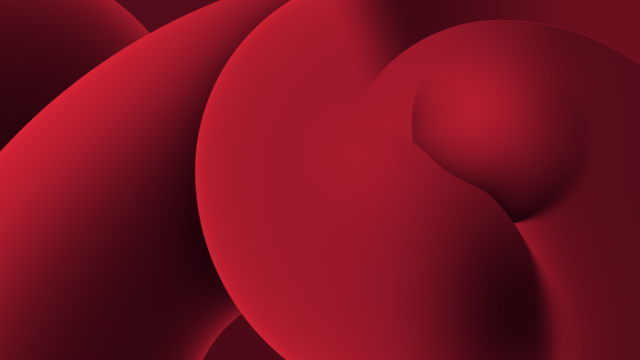
Give the GLSL for this background, as a Shadertoy shader.

```glsl
// Signed distance to a circle
float circle(vec2 p, vec2 center, float radius) {
    return length(p - center) - radius;
}

// Egg touching its apex, with a different radius on each side of the inward axis
float egg(vec2 p, vec2 apex, vec2 inward, float radiusA, float radiusB) {
    float side = dot(p - apex, vec2(-inward.y, inward.x));
    float radius = mix(radiusA, radiusB, smoothstep(-0.15, 0.15, side));
    return circle(p, apex + inward * radius, radius);
}

float smoothUnion(float a, float b, float k) {
    float h = clamp(0.5 + 0.5 * (b - a) / k, 0.0, 1.0);
    return mix(b, a, h) - k * h * (1.0 - h);
}

// Coverage of the inside of a shape, with a chosen edge softness
float inside(float dist, float soft) {
    return 1.0 - smoothstep(-soft, soft, dist);
}

// Exponential light falling off from an edge
float rim(float dist, float width) {
    return exp(-abs(dist) / width);
}

float glow(vec2 p, vec2 center, vec2 size) {
    vec2 q = (p - center) / size;
    return exp(-dot(q, q));
}

// Red ramp from a single tone
vec3 crimson(float t) {
    return vec3(t, 0.18 * t - 0.015, 0.32 * t - 0.09 * t * t);
}

// Corner disc and the wide band on the left
float leftTone(vec2 p, float bodyDist, float px) {
    float disc = circle(p, vec2(0.0, 0.56), 0.542);
    float discTone = 0.17 + 0.08 * smoothstep(0.6, 1.0, p.y) + 0.4 * rim(disc, 0.085);
    float tone = mix(0.32, discTone, inside(disc, px));

    float outer = circle(p, vec2(1.204, -0.516), 1.627);
    float inner = circle(p, vec2(0.875, -0.153), 0.347);
    float depth = outer / 0.312;
    float bandTone = 0.2 + 0.58 * exp(-depth * depth) + 0.1 * rim(outer, 0.02);
    bandTone *= 1.0 - 0.45 * rim(bodyDist, 0.11);
    bandTone += 0.45 * rim(inner, 0.045);
    tone = mix(tone, bandTone, inside(outer, px));
    return mix(tone, 0.3, inside(inner, px));
}

// Large central body, lit from the left and sinking into shade at lower right
float bodyTone(vec2 p, float bodyDist) {
    float tone = 0.61 + 0.05 * glow(p, vec2(1.02, 0.56), vec2(0.16));
    tone += 0.12 * rim(bodyDist, 0.1) + 0.1 * rim(bodyDist, 0.015);
    return tone - 0.47 * glow(p, vec2(1.447, 0.109), vec2(0.266, 0.44));
}

// Hood on the right, with the drop nested in it
float hoodTone(vec2 p, float body, float px) {
    // Backdrop above the hood
    float hood = egg(p, vec2(1.389, 0.944), vec2(0.0, -1.0), 0.45, 0.667);
    float backdrop = mix(0.26, 0.42, smoothstep(1.15, 1.65, p.x));
    float fade = smoothstep(0.903, 1.123, p.x - 0.35 * (1.0 - p.y));
    float tone = mix(body, backdrop, fade * (1.0 - inside(hood, px)));

    // Drop: a round head joined to a pointed tail
    float shoulder = circle(p, vec2(0.887, 0.0), 0.66);
    float head = circle(p, vec2(1.366, 0.699), 0.213);
    float tail = max(circle(p, vec2(1.389, 0.618), 0.241), -shoulder);
    float drop = smoothUnion(head, tail, 0.04);
    float dropMask = inside(drop, mix(px, 0.04, smoothstep(1.42, 1.58, p.x)));

    // Hood surface; the shoulder edge blurs toward the bottom
    float soft = mix(0.06, px, smoothstep(0.08, 0.36, p.y));
    float hoodMask = max(1.0 - inside(shoulder, soft), dropMask) * inside(hood, px);
    float surface = mix(max(body, 0.6), 0.33, smoothstep(1.04, 1.6, p.x));
    surface += 0.24 * glow(p, vec2(1.354, 0.699), vec2(0.185));
    surface += 0.22 * rim(shoulder, 0.08) * smoothstep(1.25, 1.48, p.x) * (1.0 - dropMask);
    tone = mix(tone, surface, hoodMask);

    // Shade inside the lower and left rim of the drop
    float shade = 0.19 * rim(drop, 0.055) * (1.0 - 0.6 * smoothstep(1.4, 1.6, p.x));
    shade += 0.1 * (1.0 - smoothstep(0.4, 0.62, p.y));
    return tone - shade * dropMask * (1.0 - smoothstep(0.65, 0.81, p.y));
}

void mainImage(out vec4 fragColor, in vec2 fragCoord) {
    vec2 p = fragCoord / iResolution.y;
    float px = 1.0 / iResolution.y;

    float bodyDist = egg(p, vec2(0.542, 0.525), vec2(1.0, 0.0), 0.671, 0.556);
    float left = leftTone(p, bodyDist, px);
    float right = hoodTone(p, bodyTone(p, bodyDist), px);

    // The body's left outline divides the two halves
    float rightMask = max(inside(bodyDist, px), step(1.0, p.x));
    fragColor = vec4(crimson(mix(left, right, rightMask)), 1.0);
}
```
